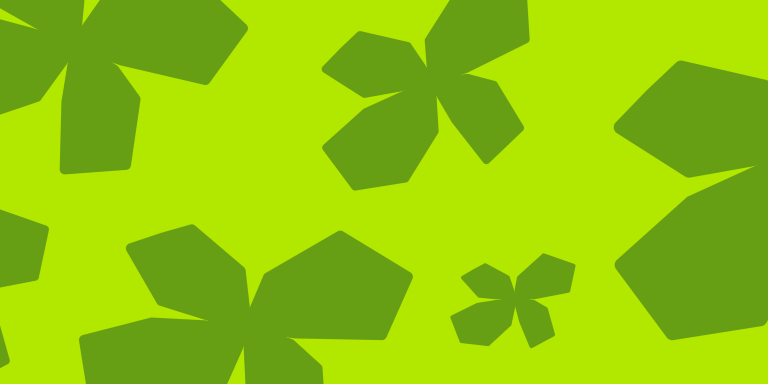
Give the GLSL for this pattern, as a Shadertoy shader.

```glsl
// Flat four-petalled flowers strewn over a bright lime ground.
// Each petal is a rounded polygon distance field spanned along its own axis;
// one flower shape is reused at several sizes and turns.

const vec3 LIME = vec3(0.70, 0.91, 0.00);
const vec3 LEAF = vec3(0.40, 0.62, 0.08);
const float ROUNDING = 0.04;    // corner radius, in flower radii
const float ROOT_DEPTH = 0.05;  // how far petals reach past the centre
const int CORNERS = 6;
const int FLOWERS = 6;

// Flower layout in canvas heights: centre x, centre y, radius, turn in degrees
const vec4 LAYOUT[FLOWERS] = vec4[](
    vec4(0.195, 0.883, 0.341, -39.5),
    vec4(1.125, 0.786, 0.260, 0.0),
    vec4(0.643, 0.146, 0.341, -27.5),
    vec4(1.341, 0.221, 0.136, -15.5),
    vec4(2.102, 0.609, 0.456, 0.0),
    vec4(-0.174, 0.237, 0.260, -15.5));

vec2 rotate(vec2 p, float degrees) {
    float c = cos(radians(degrees)), s = sin(radians(degrees));
    return vec2(c * p.x - s * p.y, s * p.x + c * p.y);
}

// Signed distance to a closed polygon
float polygon(vec2 p, vec2 corner[CORNERS]) {
    float nearest = 1e6, side = 1.0;
    for (int i = 0; i < CORNERS; i++) {
        vec2 a = corner[i], b = corner[(i + 1) % CORNERS];
        vec2 edge = b - a, w = p - a;
        vec2 gap = w - edge * clamp(dot(w, edge) / dot(edge, edge), 0.0, 1.0);
        nearest = min(nearest, dot(gap, gap));
        bvec3 crossing = bvec3(p.y >= a.y, p.y < b.y, edge.x * w.y > edge.y * w.x);
        if (all(crossing) || all(not(crossing))) side = -side;
    }
    return side * sqrt(nearest);
}

// Petal along the given axis: x runs outward, y to the left
float petal(vec2 p, float axis, vec2 rightShoulder, vec2 rightOuter, vec2 tip,
            vec2 leftOuter, vec2 leftShoulder) {
    vec2 corner[CORNERS] = vec2[](vec2(-ROOT_DEPTH, 0.0), rightShoulder,
                                  rightOuter, tip, leftOuter, leftShoulder);
    vec2 core = vec2(0.0);
    for (int i = 0; i < CORNERS; i++) core += corner[i] / float(CORNERS);
    // Inset the corners so that rounding keeps the petal size
    for (int i = 0; i < CORNERS; i++)
        corner[i] += 1.3 * ROUNDING * normalize(core - corner[i]);
    return polygon(rotate(p, -axis), corner) - ROUNDING;
}

// Four uneven petals joined at the centre
float flower(vec2 p) {
    float broad = petal(p, 45.0, vec2(0.30, -0.18), vec2(1.00, -0.40),
                        vec2(1.34, 0.00), vec2(0.92, 0.50), vec2(0.23, 0.35));
    float slim = petal(p, 165.0, vec2(0.29, -0.32), vec2(0.85, -0.31),
                       vec2(0.99, -0.08), vec2(1.11, 0.17), vec2(0.62, 0.34));
    float wide = petal(p, 235.0, vec2(0.61, -0.42), vec2(1.18, -0.53),
                       vec2(1.35, -0.03), vec2(0.97, 0.38), vec2(0.35, 0.34));
    float blunt = petal(p, 320.0, vec2(0.40, -0.19), vec2(0.96, -0.28),
                        vec2(1.02, 0.23), vec2(0.49, 0.43), vec2(0.20, 0.29));
    return min(min(broad, slim), min(wide, blunt));
}

void mainImage(out vec4 fragColor, in vec2 fragCoord) {
    vec2 p = fragCoord / iResolution.y;
    float d = 1e6;
    for (int i = 0; i < FLOWERS; i++) {
        vec4 place = LAYOUT[i];
        vec2 local = rotate(p - place.xy, -place.w) / place.z;
        d = min(d, flower(local) * place.z);
    }
    // Antialiased edge about one pixel wide
    float soft = 0.7 / iResolution.y;
    float ground = smoothstep(-soft, soft, d);
    fragColor = vec4(mix(LEAF, LIME, ground), 1.0);
}
```
